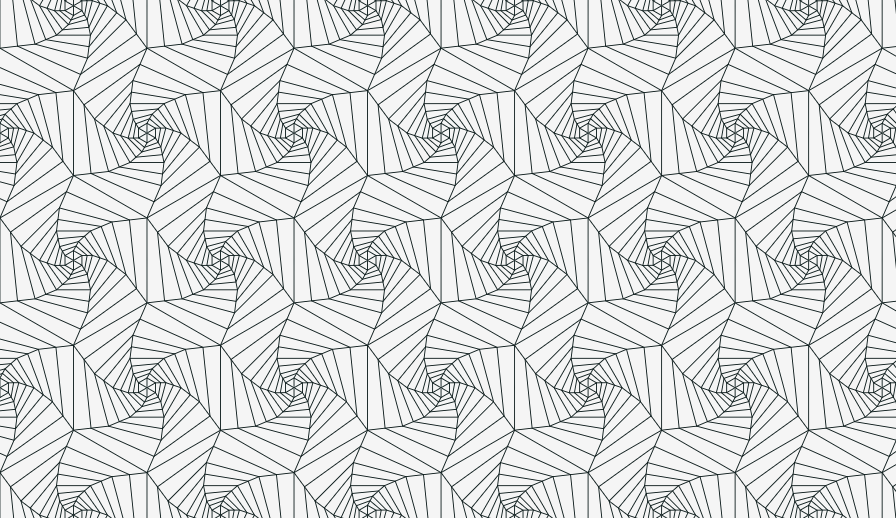
Reproduce this pattern procedurally as a Shadertoy shader.

```glsl
// Thin-line honeycomb whose cells are nested hexagons twisting inward along six spiral arms.

const float PI = 3.14159265;
const float SPACING = 0.1641;                // cell width, in canvas widths
const vec2 ANCHOR = vec2(0.0820, 0.2875);    // centre of one cell
const float LINE_WIDTH = 0.00100;            // in canvas widths
const float FILTER_WIDTH = 1.0;              // in pixels
const vec3 PAPER = vec3(0.96);
const vec3 INK = vec3(0.03, 0.09, 0.09);

// Corner radii of the main hexagons, relative to the cell; each turns 15 degrees
const int STAGES = 5;
const float RADII[6] = float[6](1.0, 0.64, 0.40, 0.23, 0.115, 0.0);
const float TWIST = PI / 12.0;
const int RINGS_PER_STAGE = 2;

vec2 polar(float radius, float angle) {
    return radius * vec2(cos(angle), sin(angle));
}

float angleOf(vec2 p) {
    return atan(p.y, p.x);
}

// Offset from the nearest centre of a pointy-top hexagon grid of unit width
vec2 hexCell(vec2 p) {
    vec2 period = vec2(1.0, sqrt(3.0));
    vec2 a = mod(p + 0.5 * period, period) - 0.5 * period;
    vec2 b = mod(p, period) - 0.5 * period;
    return dot(a, a) < dot(b, b) ? a : b;
}

// Fold six sectors into one, centred on the x axis
vec2 foldSix(vec2 p, float axis) {
    float sector = PI / 3.0;
    float a = mod(angleOf(p) - axis + 0.5 * sector, sector) - 0.5 * sector;
    return polar(length(p), a);
}

float segmentDistance(vec2 p, vec2 a, vec2 b) {
    vec2 ab = b - a;
    return length(p - a - ab * clamp(dot(p - a, ab) / dot(ab, ab), 0.0, 1.0));
}

// Distance to the outline of a hexagon with one corner at the given point
float hexagonOutline(vec2 p, vec2 corner) {
    vec2 q = foldSix(p, angleOf(corner) + PI / 6.0);
    return abs(q.x - length(corner) * cos(PI / 6.0));
}

// Distance to six rotated copies of the segment a-b
float sixSegments(vec2 p, vec2 a, vec2 b) {
    float axis = angleOf(a + b);
    vec2 localA = polar(length(a), angleOf(a) - axis);
    vec2 localB = length(b) > 0.0 ? polar(length(b), angleOf(b) - axis) : vec2(0.0);
    return segmentDistance(foldSix(p, axis), localA, localB);
}

// Share of a pixel covered by a line, also for lines thinner than a pixel
float coverage(float d, float width, float pixel) {
    vec2 edges = (d + vec2(0.5, -0.5) * width) / pixel + 0.5;
    edges = clamp(edges, 0.0, 1.0);
    return edges.x - edges.y;
}

vec2 stageCorner(int stage) {
    return polar(RADII[stage] / sqrt(3.0), PI / 6.0 + TWIST * float(stage));
}

// Ink coverage of one twisted cell
float twistedCell(vec2 p, float width, float pixel) {
    float clear = 1.0;
    float armDistance = 1e3;
    for (int i = 0; i < STAGES; i++) {
        vec2 outer = stageCorner(i);
        vec2 inner = stageCorner(i + 1);
        armDistance = min(armDistance, sixSegments(p, outer, inner));

        // Rings between two bends of the arms; the core holds only spokes
        int rings = i < STAGES - 1 ? RINGS_PER_STAGE : 1;
        for (int j = 0; j < rings; j++) {
            vec2 corner = mix(outer, inner, float(j) / float(rings));
            clear *= 1.0 - coverage(hexagonOutline(p, corner), width, pixel);
        }
    }
    return 1.0 - clear * (1.0 - coverage(armDistance, width, pixel));
}

void mainImage(out vec4 fragColor, in vec2 fragCoord) {
    vec2 uv = fragCoord / iResolution.x;
    vec2 p = hexCell((uv - ANCHOR) / SPACING);
    float pixel = FILTER_WIDTH / (iResolution.x * SPACING);
    float ink = twistedCell(p, LINE_WIDTH / SPACING, pixel);
    fragColor = vec4(mix(PAPER, INK, ink), 1.0);
}
```
